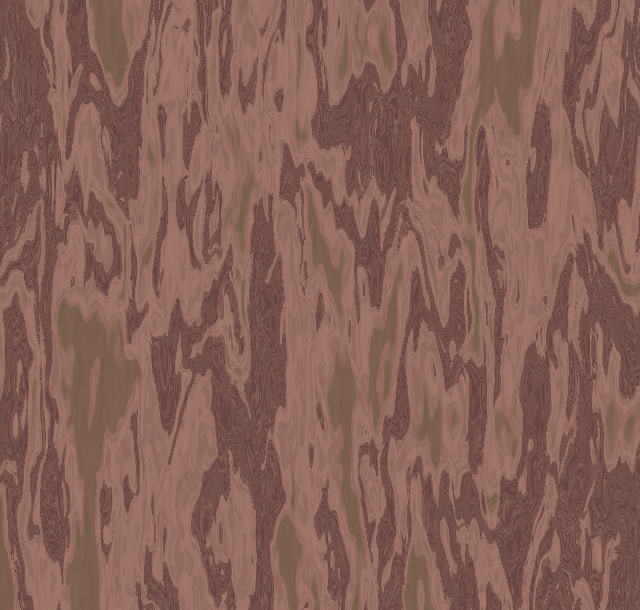
Give the GLSL for this texture, as a Shadertoy shader.

```glsl
const vec3 LIGHT = vec3(0.615, 0.452, 0.402);
const vec3 MID = vec3(0.54, 0.385, 0.345);
const vec3 DARK = vec3(0.46, 0.315, 0.288);
const vec3 DEEP = vec3(0.405, 0.268, 0.248);
const vec3 OLIVE = vec3(0.465, 0.36, 0.285);

const vec2 GRAIN_SCALE = vec2(9.0, 2.2);   // cells per canvas height
const vec2 WARP = vec2(1.1, 1.5);          // bending of the grain
const float DETAIL_SCALE = 2.7;
const float EDGE = -0.035;                 // height where dark wood begins
const float LINE_GAP = 0.19;               // spacing of pale lines in dark wood
const float LINE_WIDTH = 0.014;
const float RIPPLES = 30.0;

float hash(vec2 cell) {
    return fract(sin(dot(cell, vec2(127.1, 311.7))) * 43758.5);
}

float slope(vec2 cell, vec2 offset) {
    float angle = 6.2832 * hash(cell);
    return dot(vec2(cos(angle), sin(angle)), offset);
}

// Gradient noise, centred on zero
float noise(vec2 p) {
    vec2 i = floor(p), f = fract(p);
    vec2 u = f * f * f * (f * (f * 6.0 - 15.0) + 10.0);
    vec2 e = vec2(1.0, 0.0);
    return mix(mix(slope(i, f), slope(i + e.xy, f - e.xy), u.x),
               mix(slope(i + e.yx, f - e.yx), slope(i + e.xx, f - e.xx), u.x), u.y);
}

float fbm(vec2 p, int octaves) {
    float sum = 0.0, amplitude = 1.0;
    for (int i = 0; i < octaves; i++) {
        sum += amplitude * noise(p);
        p = mat2(1.6, 1.2, -1.2, 1.6) * p + 17.3;
        amplitude *= 0.5;
    }
    return sum;
}

// Stretched, folded height: calm on the crests, rough in the hollows
float woodHeight(vec2 q) {
    vec2 bend = vec2(fbm(q * 0.9 + 31.7, 4), fbm(q * 0.9 + 74.2, 4));
    vec2 w = q + WARP * bend;
    float base = fbm(w, 3);
    float roughness = mix(0.2, 0.75, smoothstep(0.25, -0.15, base));
    return base + roughness * fbm(w * DETAIL_SCALE + 0.6 * bend.yx + 9.1, 5);
}

void mainImage(out vec4 fragColor, in vec2 fragCoord) {
    vec2 p = fragCoord / iResolution.y;
    vec2 q = p * GRAIN_SCALE + 5.0;
    float h = woodHeight(q);
    float streak = fbm(q * vec2(4.5, 1.6) + 52.0, 3);
    float soft = clamp(fwidth(h), 0.008, 0.08);

    // Light wood with faint ripples and olive hearts
    float ripple = 0.5 + 0.5 * sin(h * RIPPLES + 5.0 * streak);
    vec3 pale = mix(LIGHT, MID, 0.65 * smoothstep(0.45, 1.0, ripple));
    pale = mix(pale, OLIVE, 0.85 * smoothstep(0.27, 0.43, h + 0.12 * streak));

    // Dark wood with deep bands and thin pale contour lines
    float depth = EDGE - h;
    float band = sin(depth * 38.0 + 6.0 * streak);
    vec3 hollow = mix(DARK, DEEP, smoothstep(-0.1, 0.7, band));
    float lineDistance = abs(fract(depth / LINE_GAP + 0.2) - 0.5) * LINE_GAP;
    float line = 1.0 - smoothstep(LINE_WIDTH - soft * 0.5, LINE_WIDTH + soft * 0.5, lineDistance);
    hollow = mix(hollow, MID, 0.75 * line);

    // Crisp border and fine fibres
    vec3 color = mix(hollow, pale, smoothstep(-0.6, 0.6, (h - EDGE) / soft));
    color *= 1.0 + 0.05 * noise(q * vec2(13.0, 8.0)) + 0.03 * streak;
    fragColor = vec4(color, 1.0);
}
```
